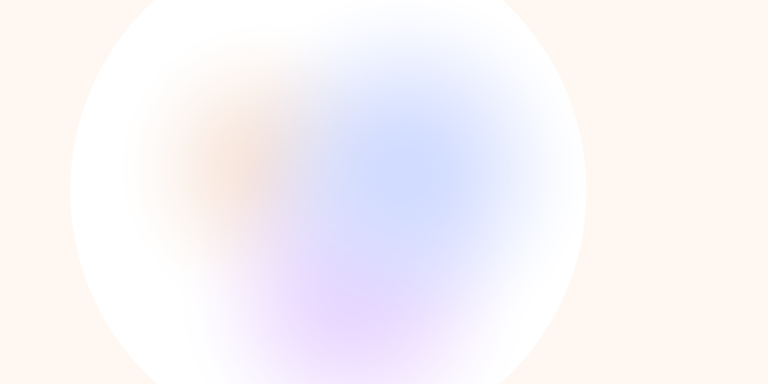
Give the GLSL for this background, as a Shadertoy shader.

```glsl
// Coverage of a disc whose rim fades over +-blur
float softDisc(vec2 p, vec2 center, float radius, float blur) {
    return 1.0 - smoothstep(radius - blur, radius + blur, length(p - center));
}

void mainImage(out vec4 fragColor, in vec2 fragCoord) {
    // Canvas height is one unit; x is anchored to a 2:1 frame
    vec2 p = fragCoord / iResolution.y;
    p.x += 1.0 - 0.5 * iResolution.x / iResolution.y;
    float pixel = 1.0 / iResolution.y;

    vec3 cream = vec3(1.0, 0.973, 0.949);
    vec3 peach = vec3(0.975, 0.9, 0.855);
    vec3 lilac = vec3(0.92, 0.845, 1.0);
    vec3 skyBlue = vec3(0.822, 0.862, 1.0);

    // White disc on cream
    vec3 color = mix(cream, vec3(1.0), softDisc(p, vec2(0.855, 0.503), 0.672, pixel));

    // Blurred glows, back to front
    color = mix(color, peach, softDisc(p, vec2(0.69, 0.562), 0.205, 0.2));
    color = mix(color, lilac, softDisc(p, vec2(0.92, 0.232), 0.25, 0.225));
    color = mix(color, skyBlue, softDisc(p, vec2(1.055, 0.552), 0.262, 0.235));

    fragColor = vec4(color, 1.0);
}
```
